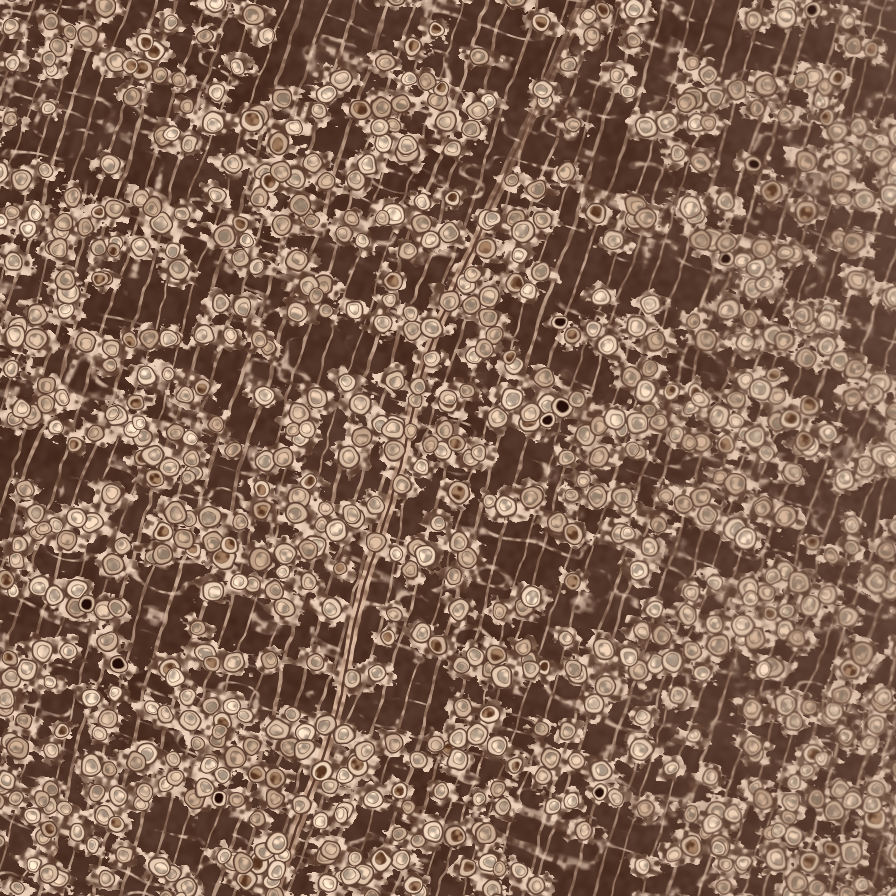
This texture is drawn by a WebGL 2 fragment shader. Its source:

```glsl
#version 300 es
precision highp float;
uniform vec2 u_resolution;
out vec4 fragColor;

float hash(vec2 c) {
  vec3 h = fract(c.xyx * 0.1031);
  h += dot(h, h.yzx + 33.33);
  return fract((h.x + h.y) * h.z);
}

float noise(vec2 p) {
  vec2 i = floor(p), f = fract(p);
  f = f * f * (3.0 - 2.0 * f);
  return mix(mix(hash(i), hash(i + vec2(1, 0)), f.x),
             mix(hash(i + vec2(0, 1)), hash(i + vec2(1, 1)), f.x), f.y);
}

float fbm(vec2 p) {
  float sum = 0.0, amp = 0.57;
  for (int i = 0; i < 3; i++) {
    sum += amp * noise(p);
    p = p * 2.03 + 17.3;
    amp *= 0.5;
  }
  return sum;
}

float stroke(float d, float halfWidth, float blur) {
  return 1.0 - smoothstep(halfWidth - blur, halfWidth + blur, abs(d));
}

// Thin walls running along y, unevenly spaced
float rayWalls(vec2 q, float blur) {
  float x = q.x * 37.0 + 0.14 * (noise(q * 75.0) - 0.5), cover = 0.0;
  for (int i = -1; i <= 1; i++) {
    float id = floor(x) + float(i);
    float centre = id + 0.5 + 0.5 * (hash(vec2(id, 3.0)) - 0.5);
    centre += 0.35 * (noise(vec2(id * 7.1, q.y * 11.0)) - 0.5);
    float width = mix(0.0010, 0.0021, hash(vec2(id, 8.0)));
    float strength = 0.6 + 0.4 * noise(vec2(id * 3.7, q.y * 30.0));
    cover = max(cover, strength * stroke((x - centre) / 37.0, width, blur));
  }
  return cover;
}

// Cross-section of one round cell; t is the radius from 0 to 1
vec3 grainColor(float t, float core, float kind, float tint, float grit, float aa) {
  vec3 cream = mix(vec3(0.74, 0.62, 0.52), vec3(0.95, 0.85, 0.75), tint);
  vec3 lumen = cream * (0.72 + 0.40 * grit);
  if (kind < 0.15) lumen = mix(vec3(0.34, 0.20, 0.12), vec3(0.66, 0.51, 0.39), grit);
  if (kind < 0.018) lumen = vec3(0.14, 0.05, 0.03);
  vec3 c = mix(lumen, cream, smoothstep(0.52 - aa, 0.58 + aa, core));
  c = mix(c, vec3(0.42, 0.30, 0.23), 0.55 * stroke(core - 0.55, 0.05, aa));
  return mix(c, vec3(0.31, 0.19, 0.14), 0.9 * smoothstep(0.82 - aa, 0.88 + aa, t));
}

void main() {
  vec2 p = gl_FragCoord.xy / u_resolution.y;
  float px = 1.0 / u_resolution.y;
  float haze = smoothstep(0.55, 1.15, p.x + 0.25 * (fbm(p * 3.0) - 0.5));
  float blur = px * (0.6 + 1.2 * haze);

  // x crosses the walls, y follows them
  vec2 q = mat2(0.957, 0.29, -0.29, 0.957) * p;
  q.x += 0.012 * (noise(q * 3.0) - 0.5);
  float grit = smoothstep(0.15, 0.85, noise(q * 190.0));
  vec2 wobble = 0.0035 * (vec2(noise(q * 95.0), noise(q * 95.0 + 40.0)) - 0.5);

  // Scattered cells in two overlapping jittered grids
  vec4 grains = vec4(0.0);
  float halo = 1.0;
  for (int layer = 0; layer < 2; layer++) {
    vec2 shift = vec2(0.47, 0.53) * float(layer);
    vec2 base = floor(q * 32.0 + shift);
    for (int k = 0; k < 9; k++) {
      vec2 id = base + vec2(k % 3 - 1, k / 3 - 1);
      vec2 seed = id + 61.0 * float(layer) + 200.0;
      vec2 jitter = vec2(hash(seed + 0.31), hash(seed + 5.73));
      vec2 centre = (id + 0.15 + 0.7 * jitter - shift) / 32.0;
      float crowd = fbm(centre * vec2(12.0, 32.0) + 30.0);
      if (hash(seed + 9.17) > 0.41 + 1.25 * (crowd - 0.5) + 0.14 * (0.5 - centre.y)) continue;

      float radius = mix(0.0082, 0.0130, hash(seed + 13.4));
      vec2 d = q - centre + wobble;
      halo = min(halo, length(d * vec2(0.74, 1.0)) - radius * 1.08);
      float t = length(d) / radius, aa = blur / radius;
      float core = length(d / radius + 0.3 * (jitter.yx - 0.5));
      float cover = 1.0 - smoothstep(1.0 - aa, 1.0 + aa, t);
      vec3 c = grainColor(t, core, hash(seed + 17.9), hash(seed + 21.2), grit, aa);
      grains = vec4(c, 1.0) * cover + grains * (1.0 - cover);
    }
  }

  // Dark ground and walls
  vec3 col = mix(vec3(0.235, 0.125, 0.08), vec3(0.37, 0.26, 0.21),
                 0.5 * fbm(q * 14.0) + 0.4 * noise(q * 130.0) + 0.06);
  vec3 wall = mix(vec3(0.56, 0.43, 0.35), vec3(0.80, 0.68, 0.59), grit);
  col = mix(col, wall, rayWalls(q, blur));

  // Ragged spongy tissue and its fine cross threads
  float ragged = 0.022 * (fbm(q * vec2(95.0, 130.0)) - 0.42);
  float tissue = 1.0 - smoothstep(-blur, blur, halo - ragged - 0.0012);
  float thread = stroke(noise(q * vec2(26.0, 54.0) + 9.0) - 0.5, 0.06, 60.0 * blur);
  thread *= smoothstep(0.42, 0.55, fbm(q * vec2(24.0, 40.0) + 5.0));
  float mottle = 0.6 * grit + 0.4 * noise(q * 125.0 + 7.0);
  vec3 spongy = mix(vec3(0.36, 0.24, 0.18), vec3(0.93, 0.82, 0.73), smoothstep(0.05, 0.9, mottle));
  col = mix(col, spongy, max(tissue, 0.8 * thread));

  // Main double wall with a dark seam, fading towards the top
  float seam = q.x - 0.291 - 0.014 * (noise(vec2(2.0, q.y * 7.0)) - 0.5)
             - 0.04 * smoothstep(0.8, 1.2, q.y) + 0.4 * wobble.x;
  float intact = 1.0 - 0.6 * smoothstep(0.8, 1.0, q.y);
  col = mix(col, wall * 1.08, intact * stroke(seam, 0.0058, blur));
  col = mix(col, vec3(0.30, 0.18, 0.13), intact * 0.9 * stroke(seam, 0.0014, blur));

  col = mix(col, grains.rgb / max(grains.a, 0.001), grains.a);
  col = mix(col, vec3(0.60, 0.49, 0.42), 0.22 * haze);
  fragColor = vec4(col, 1.0);
}
```
